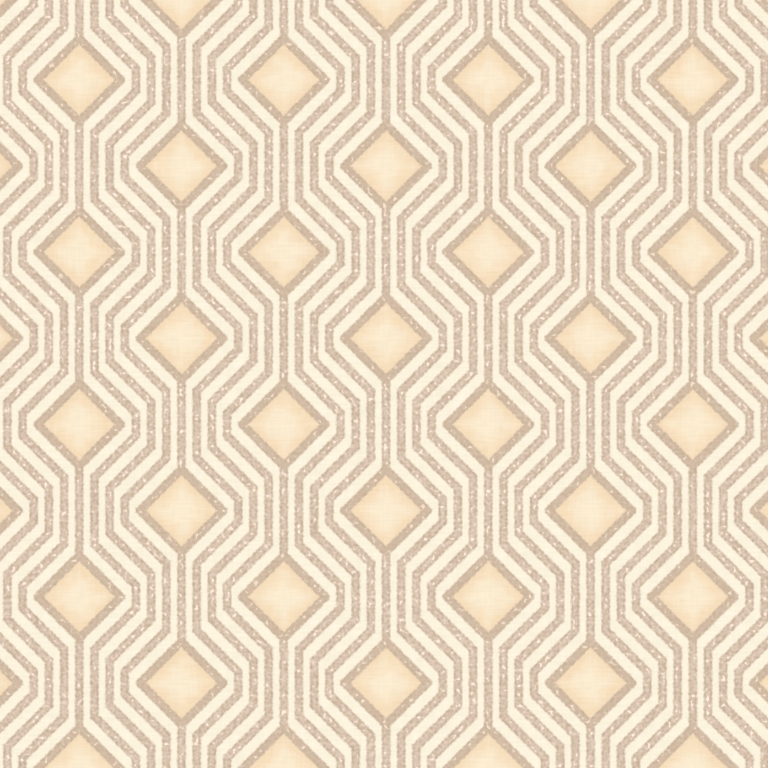
A Shadertoy shader for this pattern:

```glsl
vec2 hashGradient(vec2 cell) {
    vec3 h = fract(cell.xyx * vec3(0.1031, 0.1030, 0.0973));
    h += dot(h, h.yzx + 33.33);
    float angle = 6.2832 * fract((h.x + h.y) * h.z);
    return vec2(cos(angle), sin(angle));
}

float gradientNoise(vec2 p) {
    vec2 i = floor(p), f = fract(p);
    vec2 w = f * f * f * (f * (f * 6.0 - 15.0) + 10.0);
    float a = dot(hashGradient(i), f);
    float b = dot(hashGradient(i + vec2(1, 0)), f - vec2(1, 0));
    float c = dot(hashGradient(i + vec2(0, 1)), f - vec2(0, 1));
    float d = dot(hashGradient(i + vec2(1, 1)), f - vec2(1, 1));
    return mix(mix(a, b, w.x), mix(c, d, w.x), w.y);
}

// Mitred distance to a line that bulges sideways by size around y = 0
float bulgeLine(vec2 q, float offset, float knee, float size) {
    float x = q.x - offset;
    float slope = (x + q.y - knee - size) * 0.7071;
    return abs(min(x, max(x - size, slope)));
}

void mainImage(out vec4 fragColor, in vec2 fragCoord) {
    // One unit is half the distance between diamond columns
    float scale = 7.51 / iResolution.y;
    vec2 p = fragCoord * scale;
    vec2 halfCell = vec2(1.0, 0.8425);
    vec2 q = abs(mod(p - vec2(0.775, 6.729) + halfCell, 2.0 * halfCell) - halfCell);
    float size = 0.406;

    // Five nested lines morph from one diamond column into the next
    float lineDist = 1.0;
    for (int k = 0; k < 5; k++) {
        float t = float(k) / 4.0;
        lineDist = min(lineDist, bulgeLine(q, t * (1.0 - size), t * (halfCell.y - size), size));
    }
    vec2 r = halfCell - q;
    float diamond = (min(q.x + q.y, r.x + r.y) - size) * 0.7071;

    // Grain, mottling and woven threads
    float grain = gradientNoise(p * 32.0);
    float fleck = gradientNoise(p * 19.0 + 7.0);
    float mottle = gradientNoise(p * 7.0) + 0.6 * gradientNoise(p * 15.0 + 3.0);
    float thread = gradientNoise(p * vec2(5.0, 42.0)) + 0.6 * gradientNoise(p * vec2(42.0, 5.0) + 9.0);
    float soft = max(0.015, scale);

    // Cream ground and peach diamonds, darker towards their rims
    vec3 color = vec3(0.992, 0.958, 0.872);
    float rim = smoothstep(-0.22, -0.02, diamond + 0.09 * mottle);
    vec3 peach = mix(vec3(0.988, 0.925, 0.815), vec3(0.965, 0.865, 0.725), rim);
    color = mix(color, peach, smoothstep(soft, -soft, diamond));
    color += 0.012 * mottle;

    // Taupe lines with a paler, worn core
    float core = smoothstep(0.034, 0.006, lineDist);
    float wear = clamp(0.3 + 0.35 * core + 0.7 * grain + 0.4 * fleck + 0.25 * mottle, 0.0, 1.0);
    vec3 taupe = mix(vec3(0.79, 0.70, 0.61), vec3(0.90, 0.825, 0.75), wear);
    float border = smoothstep(0.06, 0.02, abs(diamond));
    taupe = mix(taupe, vec3(0.80, 0.71, 0.61), 0.55 * border);
    taupe += 0.12 * core * smoothstep(0.22, 0.5, fleck + 0.4 * grain);
    float edge = lineDist + 0.008 * grain;
    color = mix(color, taupe, smoothstep(0.041 + soft, 0.041 - soft, edge));

    color += 0.018 * thread;
    fragColor = vec4(clamp(color, 0.0, 1.0), 1.0);
}
```
